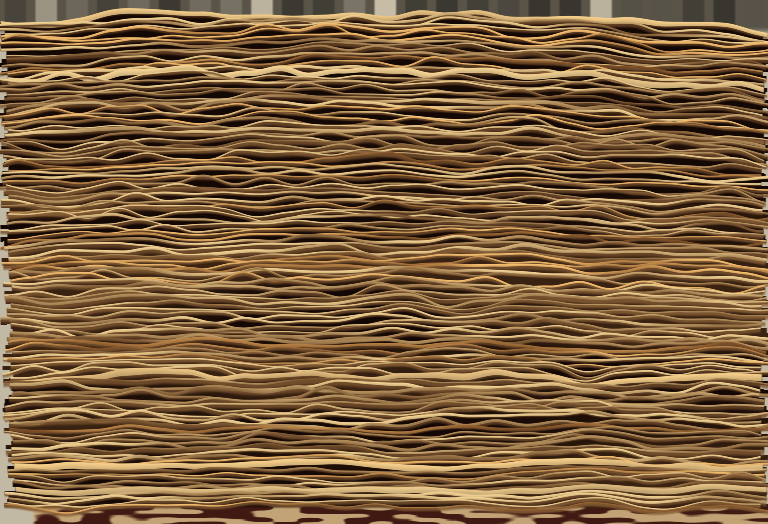
Give the GLSL for this texture, as a WebGL 1 fragment shader.

```glsl
precision highp float;
uniform vec2 u_resolution;

#define SHEETS 124.0
#define TOP_SHEET 121.0
#define BOTTOM_SHEET 4.0
#define SHARED_SWAY 2.4
#define OWN_SWAY 1.9
#define RIPPLE 17.0
#define FACE_STRENGTH 0.8
#define RAGGED 0.016

const vec3 CREAM = vec3(0.96, 0.83, 0.58);
const vec3 TAN = vec3(0.71, 0.56, 0.36);
const vec3 BROWN = vec3(0.50, 0.35, 0.20);
const vec3 UMBER = vec3(0.30, 0.18, 0.09);
const vec3 GAP = vec3(0.08, 0.03, 0.015);
const vec3 WALL = vec3(0.82, 0.78, 0.69);

float hash(vec2 p) {
  vec3 a = fract(p.xyx * vec3(0.1031, 0.1030, 0.0973));
  a += dot(a, a.yzx + 33.33);
  return fract((a.x + a.y) * a.z);
}

float noise(vec2 p) {
  vec2 cell = floor(p), f = fract(p);
  f = f * f * (3.0 - 2.0 * f);
  float low = mix(hash(cell), hash(cell + vec2(1.0, 0.0)), f.x);
  float high = mix(hash(cell + vec2(0.0, 1.0)), hash(cell + 1.0), f.x);
  return mix(low, high, f.y);
}

// Height offset of one sheet, in sheet spacings
float sheetWave(float x, float id) {
  float shared = noise(vec2(x * 8.0 + 3.0, id * 0.19)) - 0.5;
  float own = noise(vec2(x * RIPPLE + 40.0 * hash(vec2(id, 5.0)), id + 200.0)) - 0.5;
  float swing = mix(0.4, 1.3, hash(vec2(id, 9.0)));
  return SHARED_SWAY * shared + OWN_SWAY * swing * own;
}

// 1 between the ragged left and right ends of a sheet
float sheetSpan(float u, float y, float id, float pixel) {
  float left = 0.013 * (1.0 - y) + RAGGED * (hash(vec2(id, 21.0)) - 0.45);
  float right = 1.0 - 0.006 * (1.0 - y) - RAGGED * (hash(vec2(id, 23.0)) - 0.55);
  return smoothstep(left - pixel, left + pixel, u)
       * (1.0 - smoothstep(right - pixel, right + pixel, u));
}

// Wall, dim machinery above and worn pallet below
vec3 background(vec2 p) {
  float panel = hash(vec2(floor(p.x * 17.0), 3.0));
  float post = smoothstep(0.3, 0.4, abs(fract(p.x * 17.0) - 0.5));
  vec3 machinery = mix(vec3(0.22, 0.21, 0.18), WALL, panel * panel);
  machinery = mix(machinery, vec3(0.35, 0.33, 0.28), post);
  vec3 color = mix(WALL * 0.93, machinery, smoothstep(0.93, 0.95, p.y));
  float stain = smoothstep(0.4, 0.6, noise(p * vec2(22.0, 130.0)));
  vec3 pallet = mix(vec3(0.25, 0.10, 0.07), vec3(0.76, 0.64, 0.46), stain);
  float plank = smoothstep(0.06, 0.07, p.x) * (1.0 - smoothstep(0.035, 0.042, p.y));
  return mix(color, pallet, plank);
}

// Colour of a cut edge, from brown to cream
vec3 edgeColor(float x, float id) {
  float tone = 0.55 * hash(vec2(id, 31.0)) + 0.65 * noise(vec2(x * 5.0, id + 70.0)) - 0.05;
  vec3 color = mix(BROWN, TAN, smoothstep(0.05, 0.42, tone));
  color = mix(color, CREAM, smoothstep(0.4, 0.78, tone));
  float warm = step(0.8, hash(vec2(id, 37.0)));
  return color * mix(vec3(1.0), vec3(1.02, 0.91, 0.76), warm);
}

void main() {
  vec2 p = gl_FragCoord.xy / u_resolution.y;
  float u = gl_FragCoord.x / u_resolution.x;
  float side = u - 0.5;
  float sag = p.y * (0.11 * side * side + 0.02 * side);
  float level = (p.y + sag) * SHEETS;
  float pixel = SHEETS / u_resolution.y;
  float row = floor(level);

  // Dark interior of the stack
  float top = TOP_SHEET + sheetWave(p.x, TOP_SHEET);
  float inside = 1.0 - smoothstep(top - pixel * 0.5, top + pixel * 0.5, level);
  inside *= smoothstep(BOTTOM_SHEET - 0.5, BOTTOM_SHEET + 0.5, level);
  inside *= sheetSpan(u, p.y, row, 1.0 / u_resolution.x);
  float depth = 0.5 * smoothstep(0.45, 0.95, p.y)
              + 0.8 * (noise(vec2(p.x * 1.5, level * 0.13)) - 0.35);
  depth = clamp(depth, 0.0, 1.0);
  vec3 interior = mix(UMBER * 0.75, GAP, smoothstep(0.0, 0.35, depth));
  vec3 color = mix(background(p), interior, inside);

  // Sheets from above to below: shaded face, then bright edge
  for (int k = 0; k < 11; k++) {
    float id = row + 5.0 - float(k);
    float present = step(BOTTOM_SHEET, id) * step(id, TOP_SHEET);
    present *= sheetSpan(u, p.y, id, 1.0 / u_resolution.x);
    float below = id + sheetWave(p.x, id) - level;
    float size = hash(vec2(id, 41.0));
    float bold = max(step(0.93, size), step(TOP_SHEET, id));
    float halfEdge = mix(0.17, 0.40, size * size) + 0.28 * bold;
    halfEdge *= 0.75 + 0.5 * noise(vec2(p.x * 9.0, id + 300.0));

    float reach = mix(0.7, 1.9, hash(vec2(id, 43.0))) * (1.0 - 0.35 * depth);
    float face = smoothstep(-pixel * 0.5, pixel * 0.5, below)
               * (1.0 - smoothstep(reach * 0.35, reach, below));
    vec3 faceColor = mix(BROWN * 1.08, UMBER, clamp(0.8 * depth + 0.35 * size, 0.0, 1.0));
    color = mix(color, faceColor, face * FACE_STRENGTH * present);

    float edge = 1.0 - smoothstep(halfEdge - pixel * 0.5, halfEdge + pixel * 0.5, abs(below));
    vec3 cut = mix(edgeColor(p.x, id), CREAM, 0.75 * bold);
    cut *= 1.0 - 0.14 * smoothstep(-halfEdge, halfEdge, below);
    color = mix(color, cut, edge * present);
  }
  gl_FragColor = vec4(color, 1.0);
}
```
